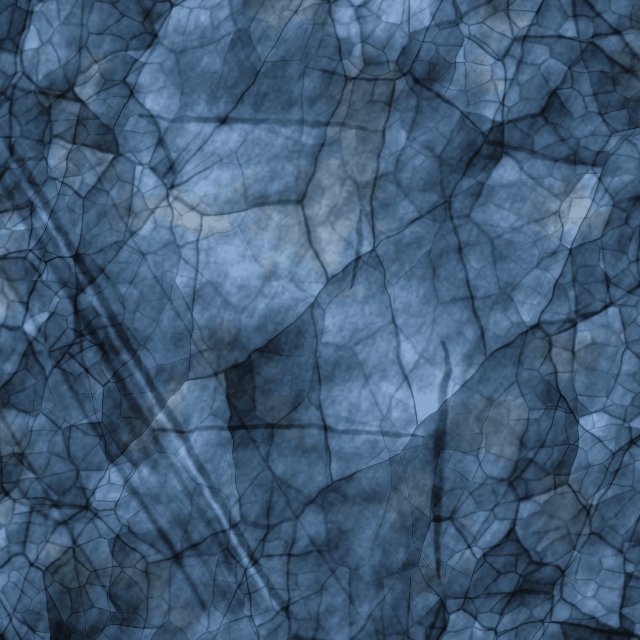
Give the GLSL for this texture, as a WebGL 1 fragment shader.

```glsl
precision highp float;
// Fractured blue rock face: layered Voronoi facets with dark joints, a pale
// smooth centre, slanting slabs at lower left and a few long faults.
// All layers add up to one tone value, which a six-colour ramp turns to blue.
uniform vec2 u_resolution;

vec2 hash2(vec2 p) {
  vec3 q = fract(p.xyx * vec3(0.1031, 0.1030, 0.0973));
  q += dot(q, q.yzx + 33.33);
  return fract((q.xx + q.yz) * q.zy);
}

float noise(vec2 p) {
  vec2 i = floor(p), f = fract(p);
  f = f * f * (3.0 - 2.0 * f);
  float low = mix(hash2(i).x, hash2(i + vec2(1.0, 0.0)).x, f.x);
  float high = mix(hash2(i + vec2(0.0, 1.0)).x, hash2(i + 1.0).x, f.x);
  return mix(low, high, f.y);
}

float fbm(vec2 p) {
  float sum = 0.0, amp = 0.5;
  for (int i = 0; i < 5; i++) {
    sum += amp * noise(p);
    p = mat2(1.6, 1.2, -1.2, 1.6) * p + 7.3;
    amp *= 0.52;
  }
  return sum;
}

vec2 rotate(vec2 p, float a) {
  return vec2(cos(a) * p.x - sin(a) * p.y, sin(a) * p.x + cos(a) * p.y);
}

// Voronoi cell: x = distance to border, y = random tone, z = tilt shading
vec3 facet(vec2 p) {
  vec2 cell = floor(p), f = fract(p), nearest = vec2(0.0), id = cell;
  float best = 9.0, border = 9.0;
  for (int j = -1; j <= 1; j++) for (int i = -1; i <= 1; i++) {
    vec2 g = vec2(float(i), float(j));
    vec2 r = g + hash2(cell + g) - f;
    if (dot(r, r) < best) { best = dot(r, r); nearest = r; id = cell + g; }
  }
  for (int j = -2; j <= 2; j++) for (int i = -2; i <= 2; i++) {
    vec2 g = vec2(float(i), float(j));
    vec2 r = g + hash2(cell + g) - f, d = r - nearest;
    if (dot(d, d) > 0.0001) border = min(border, dot(0.5 * (r + nearest), normalize(d)));
  }
  vec2 rnd = hash2(id + 41.7);
  float angle = 6.283 * rnd.y;
  return vec3(border, rnd.x - 0.5, dot(nearest, vec2(cos(angle), sin(angle))));
}

// One size of broken blocks; joint width is in canvas units
float blocks(vec2 p, float scale, float contrast, float joint, float depth) {
  vec3 v = facet(p * scale + scale * 3.1);
  float d = v.x / scale;
  float face = smoothstep(0.0, 0.003, d) * (v.y + 0.6 * v.z) * contrast;
  float shade = 0.35 * (1.0 - smoothstep(0.0, joint * 4.0, d));
  return face - depth * (shade + 1.0 - smoothstep(joint * 0.2, joint + 0.001, d));
}

float blob(vec2 p, vec2 centre, vec2 radius) {
  return 1.0 - smoothstep(0.65, 1.2, length((p - centre) / radius));
}

// Dark fault from a to b, thinning towards both ends
float fault(vec2 p, vec2 a, vec2 b, float width) {
  float t = clamp(dot(p - a, b - a) / dot(b - a, b - a), 0.0, 1.0);
  float w = width * (0.25 + 3.0 * t * (1.0 - t));
  return 1.0 - smoothstep(w * 0.3, w + 0.002, length(p - mix(a, b, t)));
}

float stripe(float s, float centre, float halfWidth, float soft) {
  return 1.0 - smoothstep(halfWidth - soft, halfWidth + soft, abs(s - centre));
}

// Broad light and dark areas of the face
float regions(vec2 p) {
  float pale = blob(p, vec2(0.36, 0.67), vec2(0.21, 0.17)) + blob(p, vec2(0.58, 0.42), vec2(0.14, 0.15));
  pale += blob(p, vec2(0.60, 0.97), vec2(0.10, 0.06)) + 0.6 * blob(p, vec2(0.91, 0.70), vec2(0.07, 0.17));
  float dark = blob(p, vec2(0.45, 0.88), vec2(0.27, 0.07)) + blob(p, vec2(0.41, 0.41), vec2(0.13, 0.10));
  dark += 0.7 * blob(p, vec2(0.70, 0.54), vec2(0.13, 0.09));
  return 1.25 * pale - 0.9 * dark;
}

// Parallel slanting slabs; s is the distance across them
float slabs(float s, float streak, float reach) {
  float body = stripe(s, -0.055, 0.05, 0.006);
  float tone = body * (3.0 * streak - 2.2) + 1.5 * stripe(s, -0.008, 0.004, 0.004);
  tone -= 1.8 * stripe(s, 0.004, 0.006, 0.004) + 1.5 * stripe(s, -0.035, 0.006, 0.005);
  tone -= 1.6 * stripe(s, -0.105, 0.004, 0.005) + 1.1 * stripe(s, 0.095, 0.002, 0.003);
  return reach * (tone - 1.2 * stripe(s, -0.22, 0.003, 0.003));
}

vec3 ramp(float t) {
  vec3 c = mix(vec3(0.11, 0.16, 0.22), vec3(0.16, 0.25, 0.34), clamp(t, 0.0, 1.0));
  c = mix(c, vec3(0.22, 0.33, 0.44), clamp(t - 1.0, 0.0, 1.0));
  c = mix(c, vec3(0.29, 0.41, 0.54), clamp(t - 2.0, 0.0, 1.0));
  c = mix(c, vec3(0.38, 0.51, 0.65), clamp(t - 3.0, 0.0, 1.0));
  c = mix(c, vec3(0.49, 0.62, 0.76), clamp(t - 4.0, 0.0, 1.4));
  return c * clamp(1.0 + 0.35 * t, 0.45, 1.0);
}

void main() {
  vec2 p = gl_FragCoord.xy / min(u_resolution.x, u_resolution.y);
  vec2 wobble = vec2(noise(p * 7.0), noise(p * 7.0 + 19.0)) - 0.5;
  vec2 chips = vec2(noise(p * 45.0), noise(p * 45.0 + 31.0)) - 0.5;
  vec2 q = p + 0.035 * wobble + 0.007 * chips;
  float broken = smoothstep(0.22, 0.42, length((p - vec2(0.47, 0.5)) * vec2(1.0, 0.75)) + 0.3 * wobble.x);
  float gap = noise(p * 11.0 + 5.0);

  // Blocks stretched down the slant, from large to small
  vec2 slant = rotate(q, 0.5) * vec2(1.5, 0.85);
  float tone = 2.5 + 2.6 * (fbm(p * 4.0) - 0.48);
  tone += blocks(slant, 4.5, 1.5, 0.006 * gap, 1.3);
  tone += blocks(rotate(q, 0.2) * vec2(1.3, 0.9), 10.0, mix(0.7, 1.9, broken), 0.006 * gap, mix(0.5, 1.3, broken));
  tone += blocks(rotate(q, -0.3) * vec2(1.0, 1.3), 23.0, mix(0.35, 1.2, broken), 0.004 * gap, mix(0.2, 0.8, broken));
  tone += regions(q + 0.03 * wobble.yx);

  // Slabs and long faults
  vec2 along = rotate(p + 0.012 * wobble + 0.004 * chips, -0.538);
  along = vec2(dot(p + 0.014 * wobble + 0.004 * chips, vec2(0.859, 0.512)), dot(p, vec2(0.512, -0.859)));
  float streak = fbm(along * vec2(60.0, 7.0));
  tone += slabs(along.x - 0.404, streak, smoothstep(0.02, 0.06, p.y) * (1.0 - smoothstep(0.72, 0.86, p.y)));
  tone -= 2.0 * fault(q, vec2(0.685, 0.47), vec2(0.69, 0.10), 0.013);
  tone -= 1.8 * fault(q, vec2(0.57, 0.68), vec2(0.535, 0.54), 0.005);
  tone -= 1.6 * fault(q, vec2(0.24, 0.33), vec2(0.66, 0.32), 0.005);
  tone -= 1.5 * fault(q, vec2(0.22, 0.82), vec2(0.58, 0.80), 0.008);

  // Side-lit roughness, slanted scratches and fine grain
  vec2 rough = q * vec2(22.0, 26.0);
  tone += 2.6 * (fbm(rough) - fbm(rough + vec2(0.35, -0.45)));
  tone += 1.5 * (fbm(rotate(p, 0.5) * vec2(110.0, 35.0)) - 0.48);
  tone += 0.7 * (noise(p * 190.0) - 0.5);

  // Faint rusty stain on a few patches
  float stain = smoothstep(0.56, 0.72, fbm(p * 9.0 + 50.0));
  gl_FragColor = vec4(ramp(tone) * mix(vec3(1.0), vec3(1.08, 0.99, 0.92), stain), 1.0);
}
```
